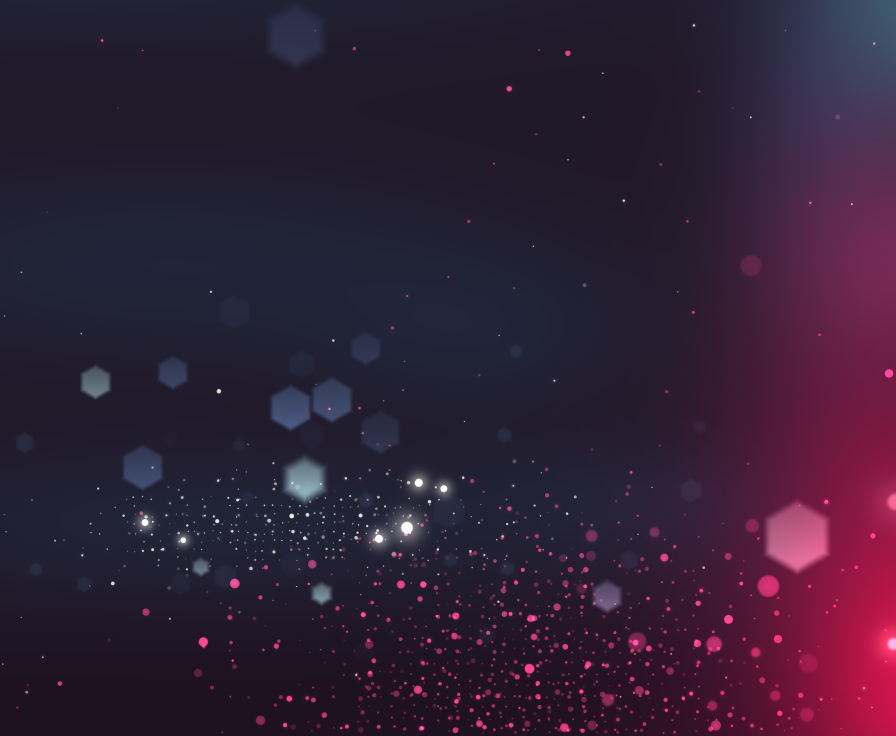
This background is drawn by a Shadertoy shader. Its source:

```glsl
// Night bokeh: dark indigo haze with a teal, magenta and crimson glow at the right.
// Gaussian hazes form the backdrop; blurred hexagons and hashed grids of sparks
// lie over it. All lengths are in units of the canvas height.

#define NIGHT vec3(0.126, 0.093, 0.152)
#define HAZE vec3(0.004, 0.050, 0.070)
#define TEAL vec3(0.25, 0.38, 0.46)
#define MAGENTA vec3(0.47, 0.18, 0.35)
#define CRIMSON vec3(0.87, 0.08, 0.30)
#define STEEL vec3(0.25, 0.37, 0.50)
#define MINT vec3(0.55, 0.72, 0.68)
#define ROSE vec3(1.00, 0.22, 0.48)
#define CREAM vec3(1.00, 0.97, 0.85)
#define HEX_BLUR 0.004

float hash(vec2 p) {
    return fract(sin(dot(p, vec2(127.1, 311.7))) * 43758.545);
}

// Soft elliptical patch of light
float haze(vec2 p, vec2 centre, vec2 size) {
    vec2 q = (p - centre) / size;
    return exp(-dot(q, q));
}

// Distance measure whose level lines are upright hexagons
float hexLength(vec2 p) {
    p = abs(p);
    return max(p.x, 0.5 * p.x + 0.866 * p.y);
}

// Lens hexagon, a little brighter towards its lower rim
float hexagon(vec2 p, vec2 centre, float radius, float blur) {
    vec2 q = p - centre;
    float d = hexLength(q);
    float body = 1.0 - smoothstep(radius - blur, radius + blur, d);
    return body * (0.85 - 0.25 * q.y / radius);
}

// Round light with a hot core and a faint halo
float spark(vec2 p, vec2 centre, float radius) {
    float d = length(p - centre);
    float core = 1.0 - smoothstep(0.5 * radius, radius + 0.5 / iResolution.y, d);
    return core + 0.4 * exp(-d * d / (5.0 * radius * radius));
}

// One jittered light per grid cell, thinned out away from the cloud centre
float scatter(vec2 p, float scale, float seed, vec2 centre, vec2 size,
              float maxRadius, float hexShape) {
    vec2 cell = floor(p * scale);
    vec2 id = cell + seed;
    vec2 jitter = 0.25 + 0.5 * vec2(hash(id), hash(id + 17.3));
    float density = haze((cell + 0.5) / scale, centre, size);
    float present = step(hash(id + 41.9), density);
    float level = hash(id + 73.1);
    float radius = maxRadius * mix(0.35, 1.0, level * level);
    float soft = max(0.03, 0.6 * scale / iResolution.y);
    vec2 q = fract(p * scale) - jitter;
    float d = mix(length(q), hexLength(q), hexShape);
    float body = 1.0 - smoothstep(radius - soft, radius + soft, d);
    float halo = pow(max(0.0, 1.0 - d / 0.25), 2.0);
    return present * mix(0.2, 1.0, hash(id + 9.7)) * (body + 0.25 * halo);
}

vec3 backdrop(vec2 p) {
    vec3 col = NIGHT - vec3(0.008, 0.026, 0.026) * (1.0 - smoothstep(0.02, 0.24, p.y));
    // Blue bands on the left
    col += HAZE * haze(p, vec2(0.22, 0.64), vec2(0.50, 0.14));
    col += 0.75 * HAZE * haze(p, vec2(0.65, 0.54), vec2(0.22, 0.11));
    col += HAZE * haze(p, vec2(0.15, 1.06), vec2(0.75, 0.13));
    col += 0.9 * HAZE * haze(p, vec2(0.30, 0.29), vec2(0.55, 0.11));
    col += 0.6 * HAZE * haze(p, vec2(0.88, 0.32), vec2(0.22, 0.08));
    // Column of light on the right
    col = mix(col, vec3(0.20, 0.19, 0.34), 0.8 * haze(p, vec2(1.14, 0.86), vec2(0.13, 0.20)));
    col = mix(col, TEAL, haze(p, vec2(1.26, 1.02), vec2(0.16, 0.20)));
    col = mix(col, MAGENTA, 0.95 * haze(p, vec2(1.22, 0.63), vec2(0.18, 0.20)));
    col = mix(col, vec3(0.46, 0.09, 0.25), 0.8 * haze(p, vec2(1.24, 0.38), vec2(0.21, 0.20)));
    col += vec3(0.13, 0.0, 0.05) * haze(p, vec2(1.10, 0.10), vec2(0.22, 0.28));
    return mix(col, CRIMSON, 0.97 * haze(p, vec2(1.25, 0.08), vec2(0.16, 0.23)));
}

vec3 lensHexagons(vec2 p) {
    float steel = 0.60 * hexagon(p, vec2(0.395, 0.446), 0.026, HEX_BLUR);
    steel += 0.50 * hexagon(p, vec2(0.451, 0.457), 0.026, HEX_BLUR);
    steel += 0.45 * hexagon(p, vec2(0.194, 0.365), 0.026, HEX_BLUR);
    steel += 0.40 * hexagon(p, vec2(0.235, 0.494), 0.019, HEX_BLUR);
    steel += 0.22 * hexagon(p, vec2(0.517, 0.413), 0.025, HEX_BLUR);
    steel += 0.22 * hexagon(p, vec2(0.497, 0.527), 0.019, HEX_BLUR);
    steel += 0.25 * hexagon(p, vec2(0.402, 0.952), 0.036, 0.010);
    float mint = 0.50 * hexagon(p, vec2(0.130, 0.481), 0.019, HEX_BLUR);
    mint += 0.75 * hexagon(p, vec2(0.414, 0.349), 0.025, 0.009);
    mint += 0.65 * hexagon(p, vec2(0.437, 0.194), 0.012, 0.005);
    mint += 0.50 * hexagon(p, vec2(0.273, 0.230), 0.010, HEX_BLUR);
    vec3 rosy = vec3(0.42, 0.32, 0.34) * hexagon(p, vec2(1.083, 0.271), 0.041, 0.007);
    rosy += vec3(0.30, 0.27, 0.34) * hexagon(p, vec2(0.825, 0.190), 0.018, 0.005);
    float faint = scatter(p, 11.0, 3.0, vec2(0.38, 0.32), vec2(0.38, 0.15), 0.24, 1.0);
    return STEEL * (steel + 0.13 * faint) + MINT * mint + rosy;
}

vec3 sparks(vec2 p) {
    // Rose cloud at three sizes, with larger soft discs near the glow
    float rose = 0.0;
    for (int i = 0; i < 3; i++) {
        float k = float(i);
        rose += scatter(p, 27.0 + 19.0 * k, 11.0 + 23.0 * k,
                        vec2(0.71, 0.07), vec2(0.27, 0.17), 0.19, 0.0) * (0.9 - 0.2 * k);
    }
    rose += 0.45 * scatter(p, 13.0, 5.0, vec2(1.00, 0.10), vec2(0.16, 0.13), 0.23, 0.0);
    // Pale dust on the left, then the strongest lights
    float pale = 0.6 * scatter(p, 85.0, 31.0, vec2(0.40, 0.28), vec2(0.25, 0.05), 0.17, 0.0);
    pale += 0.7 * scatter(p, 42.0, 57.0, vec2(0.42, 0.29), vec2(0.24, 0.05), 0.14, 0.0);
    pale += spark(p, vec2(0.553, 0.283), 0.009) + spark(p, vec2(0.515, 0.268), 0.006);
    pale += spark(p, vec2(0.569, 0.344), 0.006) + spark(p, vec2(0.603, 0.336), 0.005);
    pale += spark(p, vec2(0.197, 0.290), 0.005) + spark(p, vec2(0.249, 0.266), 0.004);
    float hot = spark(p, vec2(1.214, 0.125), 0.010) + 0.5 * spark(p, vec2(1.217, 0.318), 0.014);
    return ROSE * rose + CREAM * pale + vec3(0.6, 0.45, 0.45) * hot;
}

void mainImage(out vec4 fragColor, in vec2 fragCoord) {
    vec2 p = fragCoord / iResolution.y;
    vec3 col = backdrop(p) + lensHexagons(p) + sparks(p);
    fragColor = vec4(clamp(col, 0.0, 1.0), 1.0);
}
```
